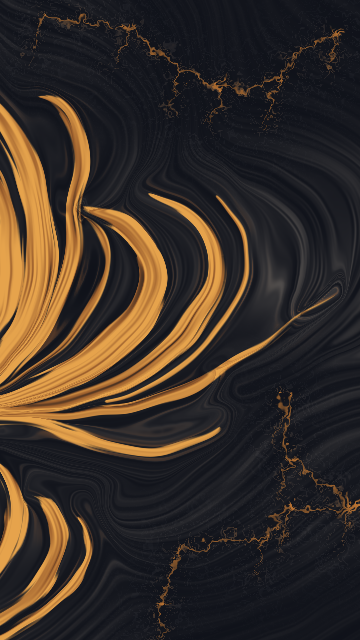
Reproduce this background procedurally as a Shadertoy shader.

```glsl
// Golden ribbons sweep out of a pole at the left edge over dark, combed strands.
// Bezier guides carry the gold and blend into one flow field for the fibres;
// crooked branches with small stars run through the dark corners.

vec2 flow = vec2(0.0);  // weighted lane, total weight
float gold = 0.0, rim = 0.0;  // ribbon coverage, closeness to a ribbon

float hash(vec2 p) {
  vec3 q = fract(vec3(p.xyx) * 0.1031);
  q += dot(q, q.yzx + 33.33);
  return fract((q.x + q.y) * q.z);
}

float noise(vec2 p) {
  vec2 i = floor(p), f = fract(p);
  f = f * f * (3.0 - 2.0 * f);
  return mix(mix(hash(i), hash(i + vec2(1, 0)), f.x),
             mix(hash(i + vec2(0, 1)), hash(i + vec2(1, 1)), f.x), f.y);
}

vec2 noise2(vec2 p) { return vec2(noise(p), noise(p + 40.0)) - 0.5; }

float segment(vec2 p, vec2 a, vec2 b, out float h) {
  vec2 e = b - a;
  h = clamp(dot(p - a, e) / dot(e, e), 0.0, 1.0);
  return length(p - a - e * h);
}

vec2 bezier(vec4 ab, vec4 cd, float t) {
  float s = 1.0 - t;
  return s * s * (s * ab.xy + 3.0 * t * ab.zw) + t * t * (3.0 * s * cd.xy + t * cd.zw);
}

// Adds a tapered ribbon; zero width only steers the flow.
void ribbon(vec2 p, vec4 ab, vec4 cd, float width, float lane) {
  float best = 1e5, t = 0.0, h;
  vec2 from = ab.xy;
  for (int i = 1; i <= 14; i++) {
    vec2 to = bezier(ab, cd, float(i) / 14.0);
    float d = segment(p, from, to, h);
    if (d < best) { best = d; t = (float(i) - 1.0 + h) / 14.0; }
    from = to;
  }
  float s = 1.0 - t;
  vec2 k = normalize(s * s * (ab.zw - ab.xy) + 2.0 * s * t * (cd.xy - ab.zw) + t * t * (cd.zw - cd.xy));
  vec2 v = p - bezier(ab, cd, t);
  float side = dot(v, vec2(k.y, -k.x));
  flow += vec2(lane + side, 1.0) / pow(best * best + 0.5, 2.0);
  if (width > 0.0) {
    float taper = 1.3 * mix(0.4, 1.0, smoothstep(0.0, 0.5, t)) * sqrt(max(s, 0.0));
    float fray = (noise(vec2(side * 1.3 + lane * 7.0, t * 6.0)) - 0.5) * min(width, 2.0);
    float edge = width * taper - length(v) + fray;
    gold = max(gold, smoothstep(-0.3, 0.3, edge));
    rim = max(rim, exp(0.5 * min(edge, 0.0)));
  }
}

// Chain of star nodes (x, y, size): x is branch distance, y star coverage.
vec2 branches(vec2 p, vec3 node[7]) {
  float d = 1e3, star = 0.0, h;
  for (int i = 0; i < 7; i++) {
    vec2 a = node[i].xy, v = p - a;
    d = min(d, segment(p, a, node[min(i + 1, 6)].xy + 0.01, h));
    d = min(d, segment(p, a, a - vec2(3, 11), h) + 0.3 * h);
    float spikes = 0.65 + 0.35 * cos(6.0 * atan(v.y, v.x + 1e-4) + a.x);
    star = max(star, smoothstep(node[i].z, node[i].z * 0.4, length(v) / spikes));
  }
  return vec2(d, star);
}

void mainImage(out vec4 fragColor, in vec2 fragCoord) {
  // The canvas is 100 units wide and 177.8 high
  vec2 p = fragCoord / iResolution.xy * vec2(100.0, 177.8);
  vec2 pinch = (p - vec2(22, 120)) / 9.0;
  vec2 w = p + vec2(3.5 * exp(-dot(pinch, pinch)), 0) + 1.4 * noise2(p * 0.11);

  // Upper left lobe
  ribbon(w, vec4(-6, 80, 6, 92), vec4(6, 124, -8, 138), 4.0, 3.0);
  ribbon(w, vec4(-4, 74, 16, 86), vec4(20, 135, -10, 155), 5.2, 12.0);
  ribbon(w, vec4(-4, 69, 30, 94), vec4(30, 150, 11, 152), 2.6, 23.0);
  ribbon(w, vec4(26, 118, 36, 130), vec4(44, 150, 10, 158), 0.0, 32.0);
  // Central crescents
  ribbon(w, vec4(-4, 68, 24, 80), vec4(39, 108, 25, 119), 1.1, 28.0);
  ribbon(w, vec4(-4, 65, 30, 71), vec4(64, 105, 26, 120), 5.2, 40.0);
  ribbon(w, vec4(-4, 63, 50, 62), vec4(82, 112, 42, 124), 3.3, 57.0);
  ribbon(w, vec4(30, 66, 62, 76), vec4(80, 108, 60, 123), 0.8, 66.0);
  ribbon(w, vec4(-4, 63, 50, 58), vec4(60, 76, 93, 96), 1.5, 72.0);
  ribbon(w, vec4(-4, 61, 22, 64), vec4(36, 42, 61, 59), 1.7, 80.0);
  // Dark outer strands
  ribbon(w, vec4(60, 74, 96, 88), vec4(100, 122, 70, 130), 0.0, 84.0);
  ribbon(w, vec4(66, 72, 112, 88), vec4(118, 136, 72, 140), 0.0, 95.0);
  ribbon(w, vec4(36, 36, 60, 36), vec4(66, 70, 104, 74), 0.0, 96.0);
  // Lower left lobe
  ribbon(w, vec4(-6, 14, 8, 28), vec4(6, 42, -1, 50), 2.6, 104.0);
  ribbon(w, vec4(-4, 5, 18, 12), vec4(22, 36, 8, 40), 2.8, 114.0);
  ribbon(w, vec4(-4, 0, 20, 8), vec4(30, 24, 22, 34), 1.5, 122.0);

  // Fibres along the flow, softened where they crowd
  float lane = flow.x / flow.y;
  float crowd = fwidth(lane) * iResolution.x / 100.0;
  float fine = mix(0.5, noise(vec2(lane * 1.7, p.y * 0.06)), 1.0 / (1.0 + 0.2 * crowd));
  float fibre = mix(fine, noise(vec2(lane * 0.6 + 9.0, p.y * 0.04)), 0.4);

  // Crooked branches, upper and lower
  vec2 q = p + 4.0 * noise2(p * 0.35) + 1.8 * noise2(p * 1.1);
  vec2 up = branches(q, vec3[7](vec3(12, 174, 1), vec3(35, 170, 2.4), vec3(50, 158, 1.2),
    vec3(62, 154, 2.4), vec3(77, 154, 1.6), vec3(83, 164, 1.2), vec3(94, 168, 2.6)));
  vec2 low = branches(q, vec3[7](vec3(46, 10, 2.2), vec3(49, 25, 1.8), vec3(74, 30, 1),
    vec3(81, 37, 2.2), vec3(97, 37, 4.4), vec3(81, 50, 1.6), vec3(79, 67, 1)));
  float d = min(up.x, low.x);

  // Dark strands with a grey sheen, lace beside the branches
  vec2 sheen = (p - vec2(86, 104)) / vec2(20, 28);
  float lit = 0.55 + 0.5 * exp(-dot(sheen, sheen));
  float corners = smoothstep(125.0, 150.0, p.y) + smoothstep(35.0, 10.0, p.y);
  lit *= (1.0 - 0.7 * corners * smoothstep(20.0, 50.0, p.x)) * (1.0 - 0.6 * exp(-d * 0.15));
  vec3 color = mix(vec3(0.06, 0.07, 0.1), vec3(0.28, 0.27, 0.27), lit * fibre * fibre * 1.5);
  float vein = smoothstep(0.1, 0.0, abs(noise(q * 0.9) - 0.5));
  color += 0.07 * vein * exp(-d * 0.14);

  // Streaked gold with loose threads outside
  vec3 amber = mix(vec3(0.6, 0.36, 0.17), vec3(0.9, 0.64, 0.3), smoothstep(0.2, 0.65, fibre));
  color = mix(color, vec3(0.56, 0.33, 0.17), smoothstep(0.62, 0.85, fine) * rim * 0.55);
  color = mix(color, amber, gold * mix(0.25, 1.0, smoothstep(0.1, 0.3, fibre)));

  // Glowing branches, twigs and stars
  float spark = max(smoothstep(0.55, 0.1, d), vein * exp(-d * 0.9)) * 0.75;
  spark = max(spark, max(up.y, low.y)) * (0.55 + 0.45 * noise(p * 0.8));
  fragColor = vec4(mix(color, vec3(0.78, 0.48, 0.2), spark), 1.0);
}
```
